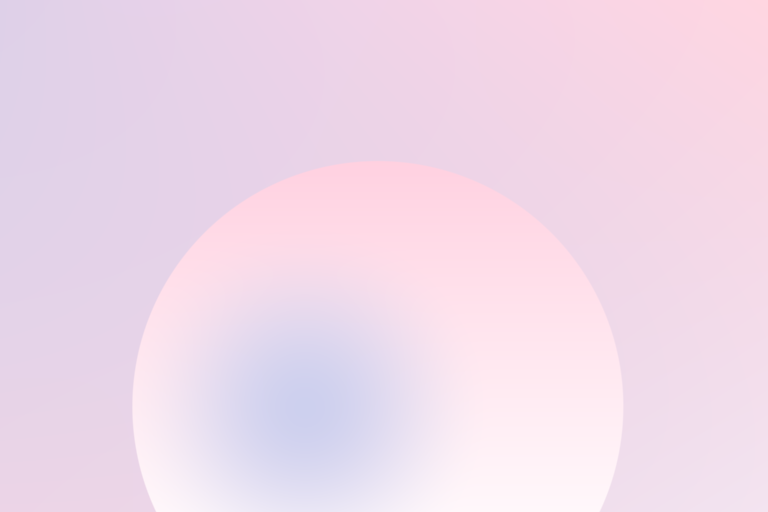
Reproduce this background procedurally as a WebGL 1 fragment shader.

```glsl
precision highp float;
// A pastel sky of lavender and pink with a large pale disc rising from below.
// The sky is a smooth 3x3 colour blend; the disc is a vertical gradient
// with a soft periwinkle glow inside it.
uniform vec2 u_resolution;

// Quadratic curve through a, b and c at t = 0, 0.5 and 1
vec3 curve(vec3 a, vec3 b, vec3 c, float t) {
  return a * (1.0 - t) * (1.0 - 2.0 * t) + b * 4.0 * t * (1.0 - t) + c * t * (2.0 * t - 1.0);
}

vec3 skyColor(vec2 uv) {
  vec3 top = curve(vec3(0.871, 0.816, 0.910), vec3(0.945, 0.828, 0.908), vec3(1.0, 0.839, 0.882), uv.x);
  vec3 middle = curve(vec3(0.886, 0.824, 0.910), vec3(0.918, 0.832, 0.908), vec3(0.961, 0.855, 0.910), uv.x);
  vec3 bottom = curve(vec3(0.925, 0.832, 0.904), vec3(0.933, 0.855, 0.918), vec3(0.953, 0.894, 0.941), uv.x);
  return curve(bottom, middle, top, uv.y);
}

vec3 discColor(vec2 p) {
  // Pink at the crown, nearly white at the foot
  float depth = clamp((0.686 - p.y) / 0.686, 0.0, 1.0);
  vec3 color = mix(vec3(1.0, 0.816, 0.878), vec3(1.0, 0.969, 0.982), pow(depth, 0.9));

  // Periwinkle glow left of the centre
  float glow = 1.0 - smoothstep(0.0, 0.37, distance(p, vec2(-0.154, 0.203)));
  return mix(color, vec3(0.804, 0.814, 0.933), glow);
}

void main() {
  vec2 uv = gl_FragCoord.xy / u_resolution;
  // Height units, with x measured from the middle
  vec2 p = vec2((gl_FragCoord.x - 0.5 * u_resolution.x) / u_resolution.y, uv.y);
  float pixel = 1.0 / u_resolution.y;

  float edge = distance(p, vec2(-0.012, 0.206)) - 0.4795;
  float disc = 1.0 - smoothstep(-pixel, pixel, edge);
  gl_FragColor = vec4(mix(skyColor(uv), discColor(p), disc), 1.0);
}
```
